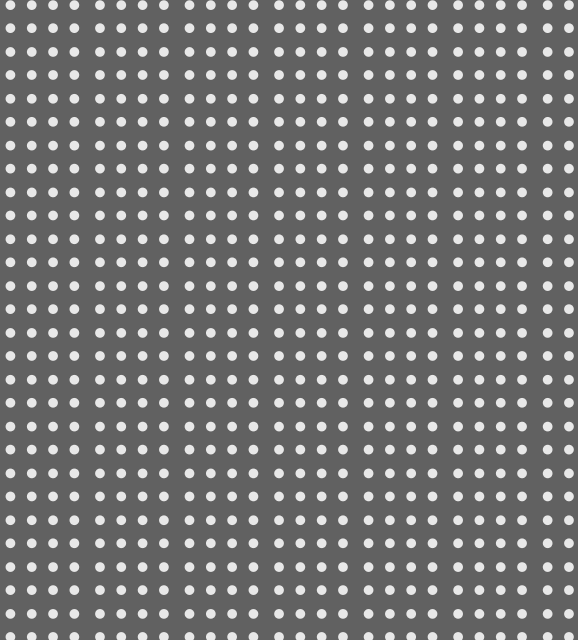
Reproduce this pattern procedurally as a Shadertoy shader.

```glsl
// Pale round dots on grey, in columns grouped by four and rows grouped by two.

// Lengths are fractions of the canvas height.
const float DOT_RADIUS    = 0.00755;
const float FIRST_COLUMN  = 0.0163;
const float COLUMN_STEP   = 0.0333;
const float COLUMN_PERIOD = 0.1399;
const float COLUMN_COUNT  = 4.0;
const float FIRST_ROW     = 0.0080;
const float ROW_STEP      = 0.0360;
const float ROW_PERIOD    = 0.07317;
const float ROW_COUNT     = 2.0;

const vec3 GROUND_COLOR = vec3(0.38);
const vec3 DOT_COLOR    = vec3(0.91);

// Signed offset to the nearest line of a repeating group of evenly spaced lines.
float groupOffset(float position, float first, float spacing, float period, float count) {
    float halfGap = 0.5 * (period - (count - 1.0) * spacing);
    float local = mod(position - first + halfGap, period) - halfGap;
    float index = clamp(floor(local / spacing + 0.5), 0.0, count - 1.0);
    return local - index * spacing;
}

// Signed distance to a circle centred on the origin.
float circleDistance(vec2 point, float radius) {
    return length(point) - radius;
}

// Coverage of a shape, with an edge one pixel wide.
float coverage(float signedDistance, float pixelSize) {
    return clamp(0.5 - signedDistance / pixelSize, 0.0, 1.0);
}

void mainImage(out vec4 fragColor, in vec2 fragCoord) {
    float pixelSize = 1.0 / iResolution.y;

    // Measure from the top left corner.
    vec2 position = vec2(fragCoord.x, iResolution.y - fragCoord.y) * pixelSize;

    // Fold the plane onto a single dot.
    vec2 fromDot = vec2(
        groupOffset(position.x, FIRST_COLUMN, COLUMN_STEP, COLUMN_PERIOD, COLUMN_COUNT),
        groupOffset(position.y, FIRST_ROW, ROW_STEP, ROW_PERIOD, ROW_COUNT));

    float dotMask = coverage(circleDistance(fromDot, DOT_RADIUS), pixelSize);
    fragColor = vec4(mix(GROUND_COLOR, DOT_COLOR, dotMask), 1.0);
}
```
